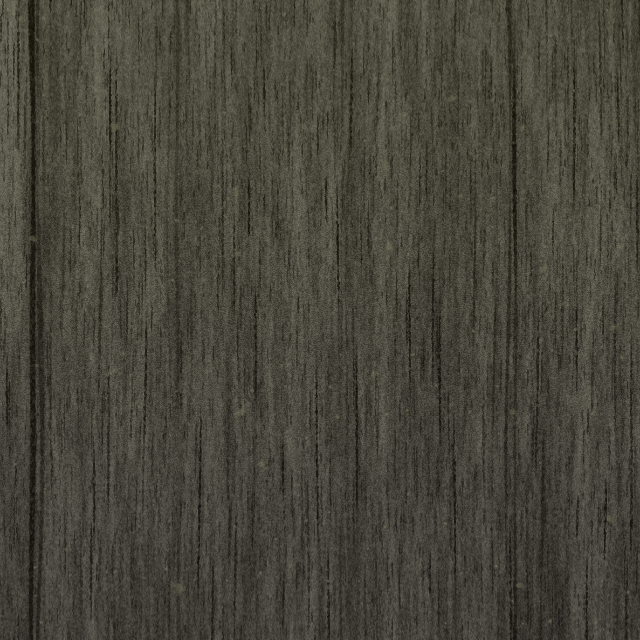
Write a Shadertoy shader that draws this texture.

```glsl
// Weathered dark olive wood with vertical grain, broken pores and long fissures.
#define DARK_WOOD vec3(0.15, 0.14, 0.11)
#define PALE_WOOD vec3(0.40, 0.395, 0.345)
#define FLECK_COLOR vec3(0.45, 0.44, 0.34)
#define BASE_TONE 0.55
#define LIGHT_SLOPE 0.24
#define BAND_CONTRAST 0.28
#define STREAK_CONTRAST 0.34
#define GRAIN_CONTRAST 0.62
#define CRACK_TONE -0.20
#define FLECK_DENSITY 0.32

float hash(vec2 p) {
    vec3 q = fract(p.xyx * 0.1031);
    q += dot(q, q.yzx + 33.33);
    return fract((q.x + q.y) * q.z);
}

float noise(vec2 p) {
    vec2 cell = floor(p), f = fract(p);
    f = f * f * (3.0 - 2.0 * f);
    float low = mix(hash(cell), hash(cell + vec2(1, 0)), f.x);
    float high = mix(hash(cell + vec2(0, 1)), hash(cell + 1.0), f.x);
    return mix(low, high, f.y);
}

// Zero-centred noise
float signedNoise(vec2 p) {
    return noise(p) - 0.5;
}

// Tapered vertical dashes, at most one per cell
float dashes(vec2 p, vec2 cells, float halfWidth, float density, float seed, float soft) {
    vec2 g = p * cells;
    float ink = 0.0;
    for (int j = -1; j <= 1; j++)
    for (int i = -1; i <= 1; i++) {
        vec2 id = floor(g) + vec2(i, j);
        vec2 key = id + seed;
        if (hash(key + 71.0) > density) continue;
        vec2 center = id + vec2(hash(key), hash(key + 37.0));
        vec2 d = abs(g - center);
        float halfLength = mix(0.2, 0.95, hash(key + 19.0));
        float taper = clamp(1.0 - d.y / halfLength, 0.0, 1.0);
        float w = halfWidth * sqrt(taper);
        float line = 1.0 - smoothstep(w * 0.4, w * 0.4 + soft, d.x / cells.x);
        float strength = mix(0.3, 1.0, hash(key + 53.0));
        ink = max(ink, line * strength * smoothstep(0.0, 0.4, taper));
    }
    return ink;
}

// A few long fissures with thin companions, the outer ones strongest
float fissures(vec2 p, float soft) {
    float ink = 0.0;
    for (int i = 0; i < 8; i++) {
        float k = floor(float(i) * 0.5);
        float side = mod(float(i), 2.0);
        float x = 0.05 + 0.247 * k + 0.02 * sin(5.0 * k) + 0.004 * sin(p.y * 4.0 + k * 2.3);
        x += side * (0.011 * cos(3.0 * k) + 0.004 * sin(p.y * 6.0 + k));
        float strength = mix(0.45, 1.0, abs(k - 1.5) - 0.5) * (1.0 - 0.3 * side);
        float body = noise(vec2(k * 17.0 + side * 7.0 + 3.0, p.y * 4.0));
        body = mix(body, 1.0, 0.4 * strength * (1.0 - side));
        float w = 0.0075 * strength * body * body;
        float d = abs(p.x - x);
        float core = 1.0 - smoothstep(w * 0.5, w + soft, d);
        float halo = 0.22 * exp(-d * d / 0.0001);
        ink = max(ink, strength * smoothstep(0.3, 0.65, body) * max(core, halo));
    }
    return ink;
}

// Small pale irregular spots
float flecks(vec2 p, float cells, float radius, float seed, float soft) {
    vec2 g = p * cells, id = floor(g), key = id + seed;
    vec2 center = id + 0.2 + 0.6 * vec2(hash(key), hash(key + 11.0));
    vec2 d = (g - center) / cells;
    d.x += d.y * (hash(key + 5.0) - 0.5);
    float r = radius * mix(0.4, 1.0, hash(key + 23.0));
    r *= 0.2 + 1.6 * noise(p * 150.0);
    float spot = 1.0 - smoothstep(r * 0.3, r + soft, length(d));
    return spot * step(hash(key + 41.0), FLECK_DENSITY);
}

void mainImage(out vec4 fragColor, in vec2 fragCoord) {
    vec2 uv = fragCoord / iResolution.xy;
    float soft = max(1.0 / iResolution.y, 0.0013);

    // Nearly straight fibres with fine, crumbling edges
    vec2 fibre = uv;
    fibre.x += 0.003 * sin(uv.y * 4.0 + uv.x * 9.0) + 0.0008 * sin(uv.y * 13.0 + uv.x * 21.0);
    vec2 ragged = fibre;
    ragged.x += 0.0018 * signedNoise(uv * vec2(430.0, 410.0) + 19.0);

    // Broad light, bands, streaks and sharp speckled grain
    float tone = BASE_TONE + LIGHT_SLOPE * (uv.y - 0.5) - 0.06 * (uv.x - 0.5);
    tone += BAND_CONTRAST * signedNoise(fibre * vec2(13.0, 1.6));
    tone += 0.8 * STREAK_CONTRAST * signedNoise(fibre * vec2(62.0, 3.0) + 40.0);
    tone += STREAK_CONTRAST * signedNoise(ragged * vec2(210.0, 16.0) + 90.0);
    float grain = 0.8 * signedNoise(uv * vec2(733.0, 641.0) + 7.0);
    grain += 0.4 * signedNoise(uv * vec2(330.0, 190.0) + 29.0);
    tone += GRAIN_CONTRAST * grain;

    // Specks, pores and cracks, broken up by the grain
    float breakup = clamp(0.85 - 1.3 * signedNoise(uv * vec2(390.0, 210.0) + 61.0), 0.0, 1.0);
    float ink = 0.6 * dashes(ragged, vec2(170.0, 50.0), 0.0012, 0.3, 467.0, soft);
    ink = max(ink, 0.75 * dashes(ragged, vec2(115.0, 15.0), 0.0012, 0.34, 3.0, soft));
    ink = max(ink, dashes(ragged, vec2(38.0, 5.0), 0.0026, 0.42, 131.0, soft));
    ink = max(ink * breakup, fissures(ragged, soft) * mix(breakup, 1.0, 0.5));
    tone = mix(tone, CRACK_TONE + 0.3 * grain, ink);

    // Colour, warmer toward the top
    vec3 color = mix(DARK_WOOD, PALE_WOOD, tone);
    color.b -= 0.025 * (uv.y - 0.45);
    float fleck = 0.5 * flecks(uv, 9.0, 0.010, 211.0, soft);
    fleck = max(fleck, 0.6 * flecks(uv, 24.0, 0.0022, 307.0, soft));
    color = mix(color, FLECK_COLOR + 0.1 * grain, fleck);
    fragColor = vec4(clamp(color, 0.0, 1.0), 1.0);
}
```
